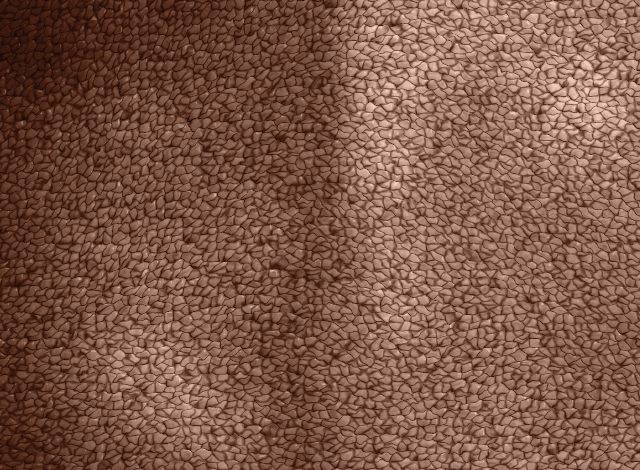
A Shadertoy shader for this texture:

```glsl
// Draws softly folded brown leather with a pebbled, directional grain.
#define GRAINS 54.0        // grains per canvas height
#define STRETCH 1.8        // length to width ratio of a grain
#define CREASE_WIDTH 0.24  // in grain units
#define CREASE_DEPTH 0.46
#define RELIEF 0.26        // shading across each grain
#define MOTTLE 0.16        // fine surface speckle
#define GLINT 0.20
#define LIGHT_DIR vec2(0.5, 0.86)

vec2 hash2(vec2 p) {
    vec3 q = fract(p.xyx * vec3(0.1031, 0.1030, 0.0973));
    q += dot(q, q.yzx + 33.33);
    return fract((q.xx + q.yz) * q.zy);
}

float noise(vec2 p) {
    vec2 i = floor(p), f = fract(p);
    f = f * f * (3.0 - 2.0 * f);
    float low = mix(hash2(i).x, hash2(i + vec2(1, 0)).x, f.x);
    float high = mix(hash2(i + vec2(0, 1)).x, hash2(i + vec2(1, 1)).x, f.x);
    return mix(low, high, f.y);
}

float fbm(vec2 p) {
    float sum = 0.0, gain = 0.5;
    for (int i = 0; i < 4; i++) {
        sum += gain * noise(p);
        p = mat2(1.6, 1.2, -1.2, 1.6) * p + 7.3;
        gain *= 0.5;
    }
    return sum;
}

// Stretched cells: x = gap to the border, y = slope to the light, z = cell id
vec3 cells(vec2 p, float angle, float stretch) {
    vec2 cell = floor(p), f = fract(p);
    vec2 along = vec2(cos(angle), sin(angle));
    vec2 across = vec2(-along.y, along.x);
    float root = sqrt(stretch), first = 9.0, second = 9.0;
    vec2 toCentre = vec2(0.0);
    float id = 0.0;
    for (int y = -2; y <= 2; y++)
    for (int x = -2; x <= 2; x++) {
        vec2 g = vec2(x, y);
        vec2 h = hash2(cell + g);
        vec2 offset = g + 0.1 + 0.8 * h - f;
        float d = length(vec2(dot(offset, along) / root, dot(offset, across) * root));
        if (d < first) {
            second = first;
            first = d;
            toCentre = offset;
            id = fract(h.x * 7.0 + h.y * 3.0);
        } else {
            second = min(second, d);
        }
    }
    return vec3(second - first, dot(-toCentre, LIGHT_DIR), id);
}

float blob(vec2 uv, vec2 centre, vec2 radius) {
    vec2 d = (uv - centre) / radius;
    return exp(-dot(d, d));
}

// Broad light and shade over the folds
float foldLight(vec2 uv) {
    float left = 0.445
        - 0.21 * blob(uv, vec2(0.05, 1.0), vec2(0.32, 0.28))
        - 0.11 * blob(uv, vec2(0.0, 0.45), vec2(0.10, 0.45))
        - 0.10 * blob(uv, vec2(0.0, 0.0), vec2(0.16, 0.28))
        + 0.17 * blob(uv, vec2(0.23, 0.22), vec2(0.11, 0.11))
        + 0.15 * blob(uv, vec2(0.33, 0.08), vec2(0.09, 0.12))
        + 0.08 * blob(uv, vec2(0.22, 0.73), vec2(0.07, 0.10))
        + 0.08 * blob(uv, vec2(0.41, 0.53), vec2(0.05, 0.06))
        + 0.08 * blob(uv, vec2(0.30, 0.42), vec2(0.16, 0.10))
        - 0.05 * blob(uv, vec2(0.47, 0.15), vec2(0.06, 0.30));
    float right = 0.58
        + 0.14 * blob(uv, vec2(0.61, 0.66), vec2(0.06, 0.09))
        + 0.11 * blob(uv, vec2(0.62, 0.82), vec2(0.06, 0.08))
        + 0.18 * blob(uv, vec2(0.92, 0.78), vec2(0.09, 0.13))
        + 0.09 * blob(uv, vec2(0.74, 0.97), vec2(0.22, 0.13))
        + 0.09 * blob(uv, vec2(0.62, 0.37), vec2(0.06, 0.12))
        - 0.08 * blob(uv, vec2(0.95, 0.20), vec2(0.14, 0.24));
    float foldX = 0.535 + 0.03 * (noise(uv * 5.0) - 0.5);
    float softness = mix(0.12, 0.04, smoothstep(0.1, 0.7, uv.y));
    float light = mix(left, right, smoothstep(-softness, softness, uv.x - foldX));
    return light + 0.10 * (fbm(uv * 6.0) - 0.47);
}

// Brown ramp that turns redder in the shadows
vec3 leatherColour(float tone) {
    return max(tone - vec3(0.0, 0.152, 0.215), tone * vec3(1.0, 0.42, 0.25));
}

void mainImage(out vec4 fragColor, in vec2 fragCoord) {
    vec2 uv = fragCoord / iResolution.xy;
    vec2 p = fragCoord / iResolution.y;

    // Grain runs steeply at the upper left and levels out to the right
    float angle = 0.95 * (1.0 - smoothstep(0.1, 0.75, uv.x)) * mix(0.4, 1.0, uv.y);
    angle += 0.9 * (noise(p * 4.0 + 3.0) - 0.5) - 0.05;

    // Fine grains, plus long creases that gather them into rows
    vec2 warp = vec2(noise(p * 90.0), noise(p * 90.0 + 40.0)) - 0.5;
    vec2 q = p * GRAINS + 0.45 * warp;
    vec3 grain = cells(q, angle, STRETCH);
    vec3 row = cells(q * 0.42 + 19.0, angle, 2.4);
    float width = CREASE_WIDTH * (0.6 + 0.8 * noise(p * 25.0)) + GRAINS / iResolution.y;
    float crease = 1.0 - smoothstep(0.0, width, grain.x);
    float longCrease = 1.0 - smoothstep(0.0, 0.22, row.x);

    // Relief scales with the light; glints sit on the lit flanks
    float speckle = fbm(p * 130.0) - 0.47;
    float relief = 0.18 - CREASE_DEPTH * crease - 0.14 * longCrease
        + RELIEF * grain.y + 0.12 * (grain.z - 0.5) + MOTTLE * 2.0 * speckle;
    float glint = smoothstep(0.72, 0.95, noise(p * 170.0)) * smoothstep(-0.1, 0.5, grain.y);
    float tone = foldLight(uv) * (1.0 + relief) + GLINT * glint * (1.0 - crease);

    fragColor = vec4(leatherColour(clamp(tone, 0.04, 0.95)), 1.0);
}
```
